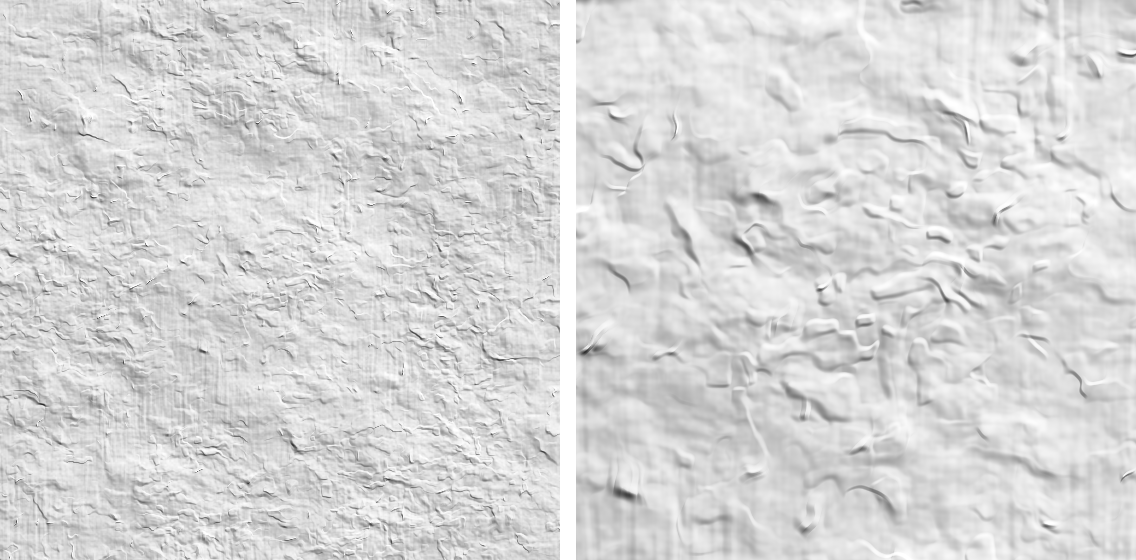
Left, the full canvas; right, a detail of the centre.
Write a WebGL 1 fragment shader that draws this texture.

```glsl
precision highp float;
uniform vec2 u_resolution;

const float BASE_TONE = 0.841;
const float STAIN_DEPTH = 0.085;
const float GRAIN_DEPTH = 0.042;
const vec2 LIGHT_DIR = vec2(0.5, 0.866);
const float SLOPE_STEP = 0.0010;
const float HIGHLIGHT_LIMIT = 5.5;
const float SHADOW_LIMIT = 0.6;
const float LUMP_SCALE = 5.5;
const float LUMP_HEIGHT = 0.0082;
const float LEDGE_HEIGHT = 0.0023;
const float BRUSH_HEIGHT = 0.00065;
const float WEAVE_HEIGHT = 0.00024;
const float CRUMB_HEIGHT = 0.0011;
const float DIAGONAL = -0.6;
const float UPRIGHT = 1.5708;

float hash(vec2 p) {
  return fract(sin(dot(p, vec2(127.1, 311.7))) * 43758.5453);
}

mat2 rotation(float angle) {
  float c = cos(angle), s = sin(angle);
  return mat2(c, -s, s, c);
}

float noise(vec2 p) {
  vec2 i = floor(p), f = fract(p);
  vec2 u = f * f * f * (f * (f * 6.0 - 15.0) + 10.0);
  float low = mix(hash(i), hash(i + vec2(1.0, 0.0)), u.x);
  float high = mix(hash(i + vec2(0.0, 1.0)), hash(i + 1.0), u.x);
  return mix(low, high, u.y);
}

// Slanting lumps; the finer ones gather in rough patches
float lumps(vec2 p, float roughness) {
  float sum = 0.0, amp = LUMP_HEIGHT;
  vec2 q = rotation(DIAGONAL * 0.5) * p * LUMP_SCALE * vec2(0.85, 1.15);
  for (int i = 0; i < 6; i++) {
    float detail = i < 2 ? 0.85 : roughness;
    sum += amp * detail * (noise(q) - 0.5);
    q = rotation(0.35) * q * 2.03 + 17.3;
    amp *= 0.48;
  }
  return sum;
}

// Broken flake edges at three sizes, crisp in places and fading into slopes
float ledges(vec2 p) {
  float sum = 0.0, scale = 6.0, height = LEDGE_HEIGHT;
  for (int i = 0; i < 3; i++) {
    float k = float(i) * 31.0;
    float fade = mix(0.03, 0.34, smoothstep(0.25, 0.65, noise(p * scale * 3.0 + k + 45.0)));
    float slanted = noise(rotation(DIAGONAL * 1.2) * p * scale * vec2(1.2, 2.0) + k);
    float level = noise(rotation(-0.08) * p * scale * vec2(0.9, 2.5) + k + 60.0);
    float slantedPatch = smoothstep(0.5, 0.9, noise(p * scale * 2.4 + k + 22.0));
    float levelPatch = smoothstep(0.5, 0.9, noise(p * scale * 2.2 + k + 90.0));
    sum += height * slantedPatch * smoothstep(0.5 - fade, 0.5 + fade, slanted);
    sum += height * levelPatch * smoothstep(0.5 - fade, 0.5 + fade, level);
    scale *= 1.9;
    height *= 0.6;
  }
  return sum;
}

// Short raised flecks, at most one per cell, each at its own angle
float flecks(vec2 p, float cells, float chance, float angle, float spread,
             float reach, float width) {
  vec2 home = floor(p * cells);
  float rise = 0.0;
  for (int y = -1; y <= 1; y++) {
    for (int x = -1; x <= 1; x++) {
      vec2 id = home + vec2(float(x), float(y));
      vec2 seed = id + cells * 3.7;
      float size = hash(seed + 5.1);
      vec2 centre = (id + vec2(hash(seed + 1.3), hash(seed + 2.9))) / cells;
      vec2 d = rotation(angle + spread * (hash(seed + 7.7) - 0.5)) * (p - centre);
      float halfLength = reach * (0.15 + 0.85 * size * size);
      float taper = 1.0 - 0.7 * clamp(abs(d.x) / halfLength, 0.0, 1.0);
      d.x = max(abs(d.x) - halfLength, 0.0);
      float w = width * (0.6 + 0.8 * hash(seed + 9.2));
      // A steep lower face and a gentle upper one
      d.y *= d.y > 0.0 ? 0.4 : 1.0;
      float mark = 1.0 - smoothstep(0.0, w, length(d));
      rise += step(hash(seed + 4.4), chance) * mark * taper * w;
    }
  }
  return rise;
}

float plasterHeight(vec2 p) {
  vec2 wobble = vec2(noise(p * 24.0), noise(p * 24.0 + 41.0)) - 0.5;
  vec2 tremble = vec2(noise(p * 95.0 + 13.0), noise(p * 95.0 + 67.0)) - 0.5;
  vec2 w = p + 0.018 * wobble + 0.008 * tremble;
  float rough = 0.6 * noise(p * 6.0 + 8.0) + 0.4 * noise(p * 15.0 + 28.0);
  float patchy = smoothstep(0.35, 0.75, rough);
  float h = lumps(p + 0.008 * wobble, mix(0.5, 1.6, patchy));
  h += ledges(w);
  h += CRUMB_HEIGHT * patchy * smoothstep(0.55, 0.9, noise(w * vec2(75.0, 95.0) + 19.0));

  // Upright brush strokes in patches over a faint weave
  float brushPatch = smoothstep(0.45, 0.8, noise(p * vec2(10.0, 11.0) + 33.0));
  vec2 b = p + 0.004 * wobble;
  h += BRUSH_HEIGHT * brushPatch * noise(b * vec2(190.0, 20.0));
  h += WEAVE_HEIGHT * noise(b * vec2(38.0, 170.0) + 5.0);
  h += WEAVE_HEIGHT * noise(b * vec2(210.0, 50.0) + 71.0);

  // Slivers, grit and a few long drips
  h += 0.36 * flecks(w, 13.0, 0.30, DIAGONAL * 0.8, 1.4, 0.018, 0.0070);
  h += 0.34 * flecks(w, 27.0, 0.20, DIAGONAL, 2.6, 0.007, 0.0060);
  h += 0.16 * flecks(p, 7.0, 0.13, UPRIGHT, 0.04, 0.060, 0.0032);
  return h;
}

void main() {
  vec2 p = gl_FragCoord.xy / min(u_resolution.x, u_resolution.y);

  // Raking light from the upper right, with deeper shadows than highlights
  vec2 offset = LIGHT_DIR * SLOPE_STEP;
  float slope = (plasterHeight(p - offset) - plasterHeight(p + offset)) / (2.0 * SLOPE_STEP);
  float limit = slope > 0.0 ? HIGHLIGHT_LIMIT : SHADOW_LIMIT;
  float shade = slope / (1.0 + limit * abs(slope));

  // Soft stains and fine grain
  float stain = 0.6 * noise(p * 5.0 + 12.0) + 0.4 * noise(p * vec2(9.0, 15.0) + 50.0) - 0.5;
  float grain = noise(p * 260.0) - 0.5;
  float tone = BASE_TONE + shade + STAIN_DEPTH * stain + GRAIN_DEPTH * grain;
  gl_FragColor = vec4(vec3(clamp(tone, 0.0, 1.0)), 1.0);
}
```
